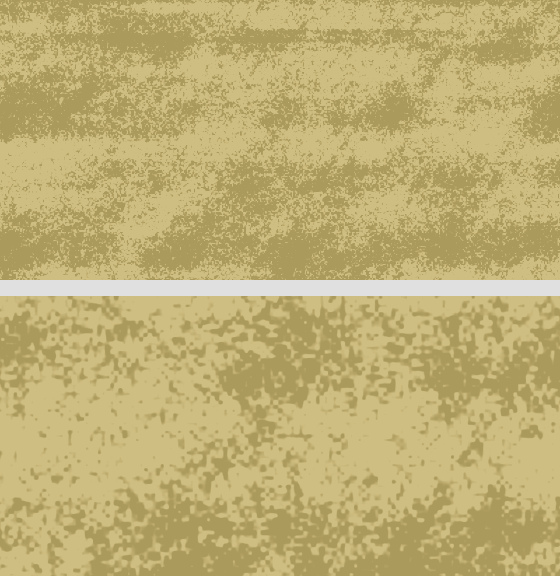
Top: the whole. Bottom: its middle third, enlarged.
This texture is drawn by a Shadertoy shader. Its source:

```glsl
// Worn two-tone ochre surface: grainy blots crossed by horizontal scuffs.
#define LIGHT vec3(0.812, 0.745, 0.505)
#define DARK vec3(0.668, 0.604, 0.358)
#define GRAIN_FREQ 200.0
#define GRAIN_AMOUNT 0.95
#define BLOT_AMOUNT 0.75
#define SCUFF_AMOUNT 0.60
#define SLANT 0.7
#define BIAS 0.045
#define SOFTNESS 0.21

float hash(vec2 cell) {
    vec3 h = fract(cell.xyx * vec3(0.1031, 0.1030, 0.0973));
    h += dot(h, h.yzx + 33.33);
    return fract((h.x + h.y) * h.z);
}

// Smooth value noise, centred on zero
float noise(vec2 p) {
    vec2 cell = floor(p);
    vec2 f = fract(p);
    f = f * f * (3.0 - 2.0 * f);
    float low = mix(hash(cell), hash(cell + vec2(1, 0)), f.x);
    float high = mix(hash(cell + vec2(0, 1)), hash(cell + vec2(1, 1)), f.x);
    return mix(low, high, f.y) - 0.5;
}

// Fine speckle from three halving octaves
float grain(vec2 p) {
    float sum = 0.0;
    float amount = 1.0;
    float freq = GRAIN_FREQ;
    for (int i = 0; i < 3; i++) {
        sum += amount * noise(p * freq + 17.0 * float(i));
        amount *= 0.6;
        freq *= 0.48;
    }
    return sum;
}

// Cloudy patches leaning to the upper right
float blots(vec2 p) {
    vec2 q = vec2(p.x - SLANT * p.y, p.y) + 40.0;
    return noise(q * vec2(5.0, 7.0))
         + 0.65 * noise(q * vec2(12.0, 15.0))
         + 0.45 * noise(q * vec2(27.0, 32.0));
}

// Long horizontal streaks, broad to thin; the thin ones gather at the top
float scuffs(vec2 p) {
    float wobble = 0.5 * sin(2.1 * p.x + 5.0 * p.y);
    float bands = -0.22 * cos(25.13 * (p.y - 0.11) + wobble);
    float broad = 0.55 * noise(vec2(p.x * 0.9, p.y * 13.0) + 7.0);
    float narrow = 0.50 * noise(vec2(p.x * 1.6, p.y * 36.0) + 23.0);
    float thin = noise(vec2(p.x * 1.8, p.y * 62.0) + 61.0);
    float topEdge = smoothstep(0.965, 1.0, p.y);
    return bands + broad + narrow
         + thin * mix(0.25, 1.0, smoothstep(0.65, 0.95, p.y))
         - 0.6 * topEdge;
}

// Faint upright wear marks
float uprights(vec2 p) {
    return 0.28 * noise(vec2(p.x * 15.0, p.y * 1.3) + 83.0);
}

void mainImage(out vec4 fragColor, in vec2 fragCoord) {
    vec2 p = fragCoord / iResolution.y;

    // Sum the layers, then cut them softly into two tones
    float tone = BIAS + GRAIN_AMOUNT * grain(p) + BLOT_AMOUNT * blots(p)
               + SCUFF_AMOUNT * scuffs(p) + uprights(p);
    float lightness = smoothstep(-SOFTNESS, SOFTNESS, tone);
    fragColor = vec4(mix(DARK, LIGHT, lightness), 1.0);
}
```
